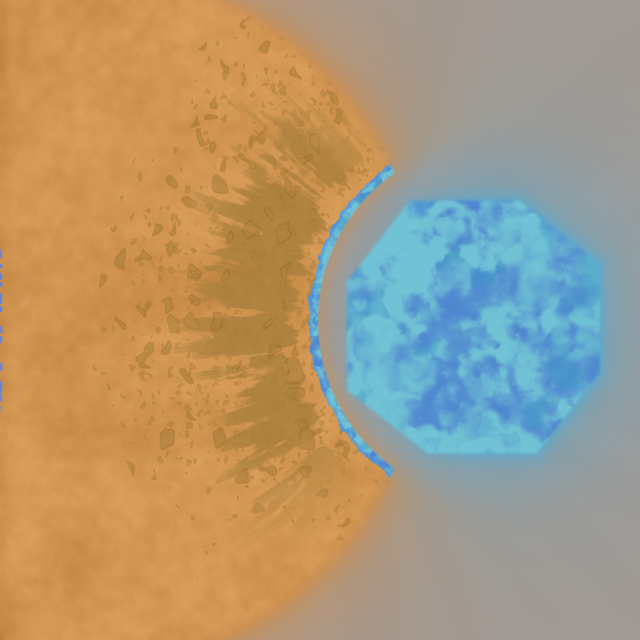
Reproduce this background procedurally as a WebGL 2 fragment shader.

```glsl
#version 300 es
precision highp float;
// A bitten, stained amber disc facing a glowing blue octagon on grey haze.
uniform vec2 u_resolution;
out vec4 outColor;

const vec2 DISC_CENTER = vec2(0.120, 0.499);
const vec2 BITE_CENTER = vec2(0.779, 0.499);
const vec2 GEM_CENTER = vec2(0.7396, 0.489);
const vec3 AMBER = vec3(0.815, 0.582, 0.312);
const vec3 STAIN = vec3(0.675, 0.505, 0.245);
const vec3 HAZE = vec3(0.635, 0.605, 0.585);
const vec3 GLOW_BLUE = vec3(0.36, 0.66, 0.80);
const vec3 DEEP_BLUE = vec3(0.31, 0.53, 0.81);
const vec3 AQUA = vec3(0.44, 0.76, 0.83);

float hash(vec2 p) {
    vec3 q = fract(vec3(p.xyx) * 0.1031);
    q += dot(q, q.yzx + 33.33);
    return fract((q.x + q.y) * q.z);
}

float noise(vec2 p) {
    vec2 i = floor(p), f = fract(p);
    f = f * f * (3.0 - 2.0 * f);
    return mix(mix(hash(i), hash(i + vec2(1, 0)), f.x),
               mix(hash(i + vec2(0, 1)), hash(i + vec2(1, 1)), f.x), f.y);
}

float fbm(vec2 p) {
    float sum = 0.0, amp = 0.5;
    for (int i = 0; i < 5; i++) {
        sum += amp * noise(p);
        p = mat2(1.6, 1.2, -1.2, 1.6) * p + 7.3;
        amp *= 0.5;
    }
    return sum;
}

float boxDistance(vec2 p, float halfSize) {
    vec2 d = abs(p) - halfSize;
    return length(max(d, 0.0)) + min(max(d.x, d.y), 0.0);
}

// Two crossed squares cut the octagon
float gemDistance(vec2 p) {
    float a = radians(52.0), c = cos(a), s = sin(a);
    return max(boxDistance(p, 0.198), boxDistance(mat2(c, -s, s, c) * p, 0.200));
}

// Wobbly drops on a jittered grid: x = fill, y = outline
vec2 droplets(vec2 p, float scale, float density) {
    p = p * scale + 0.55 * vec2(noise(p * scale * 2.2), noise(p * scale * 2.2 + 31.0));
    vec2 cell = floor(p), result = vec2(0);
    for (int k = 0; k < 9; k++) {
        vec2 id = cell + vec2(k % 3 - 1, k / 3 - 1);
        vec2 center = id + 0.2 + 0.6 * vec2(hash(id), hash(id + 57.0));
        float radius = mix(0.10, 0.33, hash(id + 91.0)) * step(hash(id + 13.0), density);
        float d = length((p - center) * vec2(1.15, 0.85)) - radius;
        float present = step(0.01, radius);
        result = max(result, present * vec2(smoothstep(0.05, -0.05, d), smoothstep(0.08, 0.0, abs(d))));
    }
    return result;
}

// Swirling liquid from warped noise
vec3 liquid(vec2 p, float scale) {
    vec2 q = p * scale;
    vec2 warp = vec2(fbm(q + 3.0), fbm(q + 19.0)) - 0.5;
    float n = noise(q * 1.1 + 4.5 * warp) * 0.65 + noise(q * 2.3 - 5.0 * warp + 9.0) * 0.35;
    vec3 color = mix(DEEP_BLUE, AQUA, smoothstep(0.12, 0.67, n));
    return mix(color, vec3(0.25, 0.60, 0.77), 0.5 * smoothstep(0.58, 0.85, noise(q * 0.9 + 3.0 * warp + 40.0)));
}

vec3 amberSurface(vec2 p, float biteDist) {
    vec2 r = p - BITE_CENTER;
    float angle = atan(r.y, -r.x);
    float grain = fbm(p * 9.0), fine = fbm(p * 55.0);
    vec3 color = AMBER + (grain - 0.48) * 0.10 + (fine - 0.48) * 0.07;
    color -= 0.03 * smoothstep(0.025, 0.0, p.x);

    // Radial spray that thins away from the bite
    float spray = fbm(vec2(angle * 24.0, biteDist * 7.0) + 0.8 * grain);
    float band = smoothstep(0.0, 0.06, biteDist) * smoothstep(0.25, 0.04, biteDist);
    float wedge = smoothstep(1.02, 0.55, abs(angle - 0.08));
    float stain = smoothstep(0.46, 0.58, spray * 0.75 + fine * 0.25 + (band - 0.45) * 0.42) * wedge;
    stain *= smoothstep(0.32, 0.12, biteDist);

    // Drops gather in a broad arc around the spray
    float arc = smoothstep(0.36, 0.22, biteDist) * smoothstep(-0.9, -0.2, angle + 0.5 * smoothstep(0.2, 0.0, biteDist));
    vec2 large = droplets(p, 27.0, 0.48 * arc);
    vec2 small = droplets(p + 0.37, 68.0, 0.50 * arc);
    stain = max(stain, max(large.x * 0.7, small.x * 0.6));
    color = mix(color, STAIN + (fine - 0.5) * 0.04, stain * 0.92);
    return color - 0.045 * max(large.y, small.y * 0.6);
}

vec3 background(vec2 p, float discDist, float biteDist, float gemDist) {
    float rays = noise(vec2(atan(p.y - 0.5, p.x - 0.55) * 9.0, 2.0)) - 0.5;
    vec3 color = HAZE + rays * 0.012;
    float d = max(discDist, 0.0);
    float warm = 0.50 * exp(-d / 0.025) + 0.46 * exp(-d / 0.13);
    color = mix(color, vec3(0.80, 0.56, 0.32), warm * smoothstep(-0.05, 0.02, biteDist));
    vec2 g = p - GEM_CENTER;
    float side = smoothstep(-0.22, 0.04, g.x);
    float cool = 0.45 * exp(-max(gemDist, 0.0) / 0.012) * mix(0.25, 1.0, side);
    cool += 0.52 * exp(-max(length(g) - 0.19, 0.0) / 0.11) * mix(0.22, 1.0, side);
    return mix(color, GLOW_BLUE, min(cool, 1.0));
}

void main() {
    vec2 p = gl_FragCoord.xy / u_resolution;
    float px = 1.0 / min(u_resolution.x, u_resolution.y);
    float discDist = length(p - DISC_CENTER) - 0.546;
    float biteDist = length(p - BITE_CENTER) - 0.294;
    float gemDist = gemDistance(p - GEM_CENTER);
    vec3 color = background(p, discDist, biteDist, gemDist);

    // Amber disc with its soft rim and inner cut
    float discMask = smoothstep(0.012, -0.018, discDist) * smoothstep(-px, px, biteDist);
    color = mix(color, amberSurface(p, biteDist), discMask);

    // Ragged blue lining of the cut
    float ragged = (fbm(p * 75.0) - 0.45) * 0.012;
    float lining = smoothstep(px, -px, biteDist - 0.002 - ragged) * smoothstep(-0.014, -0.010, biteDist);
    lining *= smoothstep(0.006, -0.003, discDist);
    vec3 liningColor = mix(liquid(p, 48.0), vec3(0.28, 0.52, 0.90), 0.6 * smoothstep(-0.005, 0.003, biteDist));
    color = mix(color, liningColor, lining);

    // Blue flecks on the left border
    float flecks = step(0.5, noise(vec2(p.y * 130.0, 4.0))) * smoothstep(0.15, 0.10, abs(p.y - 0.49));
    color = mix(color, vec3(0.40, 0.52, 0.85), flecks * smoothstep(0.005, 0.002, p.x));

    color = mix(color, liquid(p, 17.0), smoothstep(0.004, -0.005, gemDist));
    outColor = vec4(color, 1.0);
}
```
